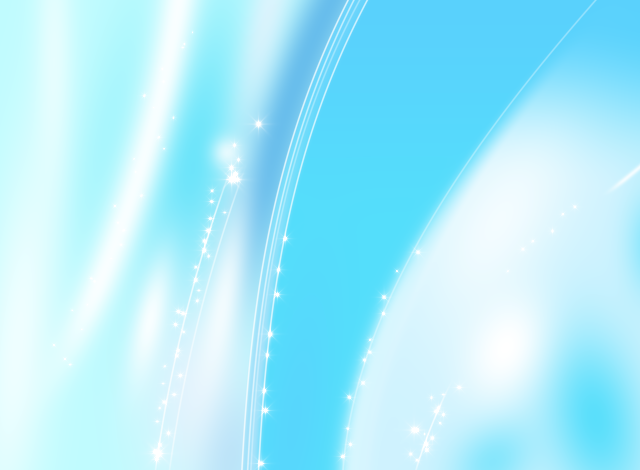
A Shadertoy shader for this background:

```glsl
#define MAIN_ARC vec4(0.378, 0.039, 0.048, 0.079)
#define INNER_ARC vec4(0.404, 0.040, 0.040, 0.090)
#define VEIL_ARC vec4(0.536, 0.055, 0.430, -0.090)
#define STREAK_ARC vec4(0.010, 0.430, -0.160, 0.0)
#define DUST_ARC vec4(0.243, 0.100, 0.130, 0.0)
#define LOW_ARC vec4(0.645, 0.220, 0.400, 0.0)
#define WHITE vec3(1.0)
#define CYAN vec3(0.33, 0.87, 0.985)
#define SKY vec3(0.35, 0.82, 0.99)
#define STEEL vec3(0.39, 0.73, 0.92)
#define LAVENDER vec3(0.90, 0.95, 0.99)
#define LINE_WIDTH 0.0012

float hash(float n) {
    return fract(sin(n * 91.345) * 4375.85);
}

// Arcs give a horizontal position as a cubic of height.
float arc(vec4 k, float v) {
    return k.x + v * (k.y + v * (k.z + v * k.w));
}

float ridge(float d, float width) {
    return exp(-d * d / (width * width));
}

// Soft ellipse that leans sideways as it rises.
float blob(vec2 uv, vec2 centre, vec2 radius, float lean) {
    vec2 d = uv - centre;
    d.x -= lean * d.y;
    d /= radius;
    return exp(-dot(d, d));
}

float span(float v, float low, float high, float soft) {
    return smoothstep(low - soft, low + soft, v) * (1.0 - smoothstep(high - soft, high + soft, v));
}

float arcLine(vec2 uv, vec4 k, float offset) {
    float aspect = iResolution.x / iResolution.y;
    float slope = aspect * (k.y + uv.y * (2.0 * k.z + 3.0 * k.w * uv.y));
    float d = abs(uv.x - arc(k, uv.y) - offset) * aspect / sqrt(1.0 + slope * slope);
    float pixel = 1.0 / iResolution.y;
    return 1.0 - smoothstep(0.0, LINE_WIDTH + pixel, d);
}

float star(vec2 uv, vec2 centre, float size) {
    vec2 d = (uv - centre) * vec2(iResolution.x / iResolution.y, 1.0);
    float r = length(d);
    if (r > size * 6.0) return 0.0;
    float rays = pow(abs(cos(4.0 * atan(d.y, d.x + 1e-5))), 12.0);
    return 1.2 * ridge(r, size * 0.35) + 0.75 * rays * exp(-r / (size * 0.55)) + 0.2 * ridge(r, size);
}

// Stars scattered near an arc between two heights.
float trail(vec2 uv, vec4 k, vec2 heights, int count, float spread, float size, float seed) {
    float sum = 0.0;
    for (int i = 0; i < count; i++) {
        float n = float(i) + seed;
        float v = mix(heights.x, heights.y, (float(i) + hash(n)) / float(count));
        float u = arc(k, v) + spread * (hash(n + 37.0) - 0.5);
        sum += star(uv, vec2(u, v), size * mix(0.45, 1.1, hash(n + 71.0)));
    }
    return sum;
}

vec3 leftSide(vec2 uv) {
    vec3 col = vec3(0.75, 0.985, 0.995);
    col = mix(col, WHITE, 0.75 * blob(uv, vec2(0.03, 0.28), vec2(0.06, 0.45), 0.08));
    col = mix(col, WHITE, 0.55 * blob(uv, vec2(0.085, 0.9), vec2(0.03, 0.35), 0.0));
    col = mix(col, vec3(0.60, 0.95, 0.99), 0.6 * blob(uv, vec2(0.17, 0.72), vec2(0.05, 0.3), 0.15));
    col = mix(col, vec3(0.40, 0.89, 0.98), 0.95 * blob(uv, vec2(0.30, 0.64), vec2(0.07, 0.33), 0.12));
    float streak = ridge(uv.x - arc(STREAK_ARC, uv.y), 0.032);
    col = mix(col, WHITE, 0.92 * streak * smoothstep(0.08, 0.4, uv.y));
    // Steel shadow beside the main arc, then the pale flares
    float shade = ridge(uv.x - arc(MAIN_ARC, uv.y) + 0.025, 0.05);
    col = mix(col, STEEL, 0.95 * shade * smoothstep(0.15, 0.62, uv.y));
    col = mix(col, LAVENDER, 0.75 * blob(uv, vec2(0.42, 0.98), vec2(0.032, 0.25), 0.16));
    col = mix(col, LAVENDER, 0.9 * blob(uv, vec2(0.30, 0.17), vec2(0.085, 0.24), 0.05));
    col = mix(col, WHITE, 0.9 * blob(uv, vec2(0.235, 0.32), vec2(0.027, 0.14), 0.15));
    col = mix(col, WHITE, 0.8 * blob(uv, vec2(0.35, 0.36), vec2(0.028, 0.22), 0.12));
    col = mix(col, vec3(0.70, 0.84, 0.96), 0.6 * blob(uv, vec2(0.36, 0.02), vec2(0.05, 0.16), 0.1));
    return mix(col, WHITE, 0.75 * blob(uv, vec2(0.355, 0.675), vec2(0.023, 0.033), 0.0));
}

vec3 rightSide(vec2 uv) {
    vec3 col = mix(CYAN, SKY, smoothstep(0.5, 1.0, uv.y));
    col = mix(col, SKY, 0.6 * blob(uv, vec2(0.46, 0.1), vec2(0.05, 0.3), 0.1));
    float band = 1.0 - smoothstep(-0.01, 0.008, uv.x - arc(INNER_ARC, uv.y));
    col = mix(col, vec3(0.70, 0.89, 0.98), band * mix(0.85, 0.2, smoothstep(0.2, 0.85, uv.y)));
    // Pale veil with a brighter heart and cyan hollows
    float d = uv.x - arc(VEIL_ARC, uv.y);
    float inside = smoothstep(-0.015, 0.04, d);
    float fade = 1.0 - smoothstep(0.62, 0.96, uv.y + 0.12 * d);
    vec3 veil = mix(col, vec3(0.81, 0.95, 0.995), fade);
    veil = mix(veil, WHITE, 0.75 * blob(uv, vec2(0.78, 0.53), vec2(0.10, 0.22), 0.3));
    veil = mix(veil, CYAN, 0.95 * blob(uv, vec2(0.93, 0.11), vec2(0.075, 0.18), -0.1));
    veil = mix(veil, CYAN, 0.6 * blob(uv, vec2(0.77, 0.02), vec2(0.06, 0.09), 0.2));
    veil = mix(veil, CYAN, 0.6 * blob(uv, vec2(1.02, 0.48), vec2(0.04, 0.11), 0.0));
    veil = mix(veil, WHITE, blob(uv, vec2(0.79, 0.26), vec2(0.065, 0.12), 0.15));
    col = mix(col, veil, inside);
    return mix(col, WHITE, 0.6 * ridge(d - 0.012, 0.022) * (1.0 - smoothstep(0.3, 0.75, uv.y)));
}

void mainImage(out vec4 fragColor, in vec2 fragCoord) {
    vec2 uv = fragCoord / iResolution.xy;
    float side = smoothstep(-0.004, 0.006, uv.x - arc(MAIN_ARC, uv.y));
    vec3 col = mix(leftSide(uv), rightSide(uv), side);

    // Fine lines
    float light = 0.75 * arcLine(uv, MAIN_ARC, 0.0) + 0.6 * arcLine(uv, MAIN_ARC, 0.009);
    light += 0.7 * arcLine(uv, INNER_ARC, 0.0) + 0.35 * arcLine(uv, INNER_ARC, -0.012);
    light += 0.35 * arcLine(uv, VEIL_ARC, 0.0);
    float dustSpan = span(uv.y, 0.0, 0.6, 0.06);
    light += dustSpan * (0.7 * arcLine(uv, DUST_ARC, 0.0) + 0.5 * arcLine(uv, DUST_ARC, 0.022));
    light += 0.7 * arcLine(uv, LOW_ARC, 0.005) * span(uv.y, 0.0, 0.16, 0.04);
    light += 0.8 * ridge(uv.x - 0.42 - 0.9 * uv.y, 0.006) * span(uv.y, 0.6, 0.70, 0.02);

    // Sparkles
    light += trail(uv, INNER_ARC, vec2(0.0, 0.56), 8, 0.012, 0.015, 3.0);
    light += trail(uv, DUST_ARC, vec2(0.01, 0.70), 34, 0.035, 0.012, 20.0);
    light += trail(uv, STREAK_ARC, vec2(0.2, 0.96), 26, 0.06, 0.007, 60.0);
    light += trail(uv, VEIL_ARC, vec2(0.0, 0.47), 12, 0.02, 0.011, 110.0);
    light += trail(uv, LOW_ARC, vec2(0.01, 0.18), 14, 0.05, 0.011, 140.0);
    light += trail(uv, vec4(0.49, 0.72, 0.0, 0.0), vec2(0.42, 0.58), 6, 0.03, 0.009, 170.0);
    light += star(uv, vec2(0.404, 0.736), 0.018) + star(uv, vec2(0.362, 0.618), 0.022);
    light += star(uv, vec2(0.248, 0.035), 0.022) + star(uv, vec2(0.647, 0.085), 0.018);
    fragColor = vec4(mix(col, WHITE, clamp(light, 0.0, 1.0)), 1.0);
}
```
